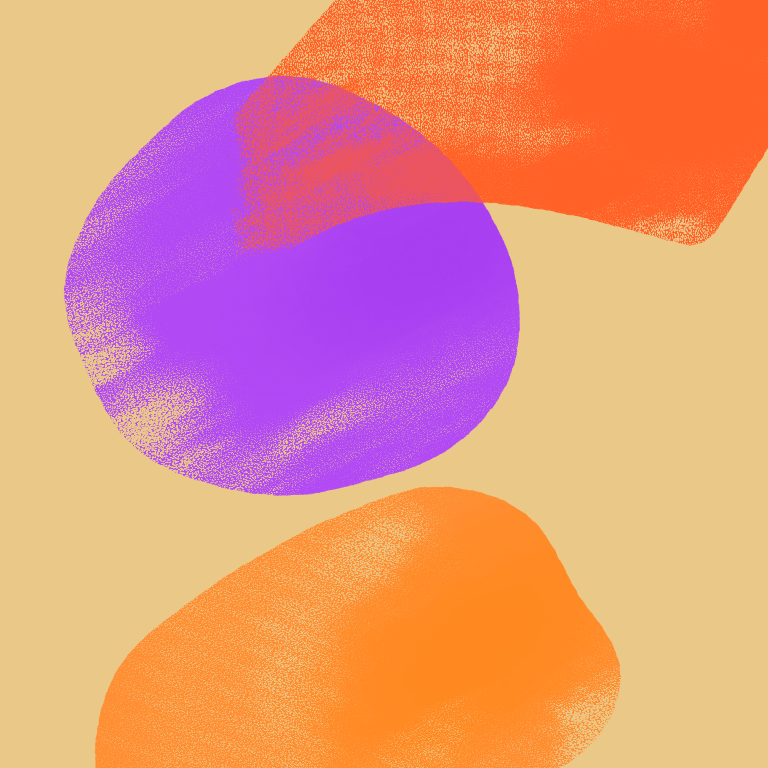
This background is drawn by a WebGL 2 fragment shader. Its source:

```glsl
#version 300 es
precision highp float;
// Three dry-brushed paint shapes on cream: a violet pebble, a red band over it
// and an orange stone below. Outlines are polar splines and curves; cellular
// grain, thresholded by soft dryness fields, lets the ground show through.
uniform vec2 u_resolution;
out vec4 fragColor;

const vec3 CREAM = vec3(0.918, 0.788, 0.535);
const vec3 VIOLET = vec3(0.695, 0.285, 0.96);
const vec3 DEEP_VIOLET = vec3(0.655, 0.245, 0.945);
const vec3 RED = vec3(1.0, 0.38, 0.15);
const vec3 RED_ON_VIOLET = vec3(0.925, 0.335, 0.365);
const vec3 ORANGE = vec3(1.0, 0.555, 0.2);
const vec3 DEEP_ORANGE = vec3(1.0, 0.535, 0.125);
const float GRAIN = 400.0;    // grain cells across the canvas
const float SOFTNESS = 0.36;  // blur of the grain threshold
const float DRYNESS = 1.5;    // overall lack of paint
const float STROKE = 0.49;    // brush direction in radians
const vec2 PEBBLE_CENTRE = vec2(0.378, 0.622);
const vec2 STONE_CENTRE = vec2(0.469, 0.115);
// Radii at sixteen equal angles, counter-clockwise from the right
const float PEBBLE[16] = float[16](
    0.296, 0.277, 0.266, 0.267, 0.279, 0.276, 0.267, 0.279,
    0.294, 0.285, 0.288, 0.273, 0.267, 0.268, 0.292, 0.307);
const float STONE[16] = float[16](
    0.339, 0.304, 0.305, 0.272, 0.225, 0.206, 0.212, 0.249,
    0.323, 0.37, 0.39, 0.3, 0.25, 0.22, 0.17, 0.289);

vec2 rotate(vec2 p, float a) {
    return vec2(cos(a) * p.x + sin(a) * p.y, cos(a) * p.y - sin(a) * p.x);
}

vec2 hash2(vec2 p) {
    vec3 q = fract(p.xyx * vec3(0.1031, 0.103, 0.0973));
    q += dot(q, q.yzx + 33.33);
    return fract((q.xx + q.yz) * q.zy);
}

// Cellular noise: distance to the nearest scattered point
float cells(vec2 p) {
    vec2 cell = floor(p);
    float nearest = 2.0;
    for (int i = 0; i < 9; i++) {
        vec2 c = cell + vec2(i % 3, i / 3) - 1.0;
        nearest = min(nearest, length(c + hash2(c + 57.0) - p));
    }
    return smoothstep(0.05, 0.95, nearest);
}

// Layered sines, about -1..1
float ripple(vec2 p) {
    float sum = 0.0, amp = 0.5;
    for (int i = 0; i < 5; i++) {
        sum += amp * sin(p.x + 1.7 * sin(p.y + float(i)));
        p = mat2(1.2, 1.6, -1.6, 1.2) * p;
        amp *= 0.65;
    }
    return sum;
}

// Distance to a closed Catmull-Rom outline in polar form
float blob(vec2 p, float r[16]) {
    float a = fract(atan(p.y, p.x) / 6.28319) * 16.0, t = fract(a);
    int i = int(a) & 15;
    float r0 = r[(i + 15) & 15], r1 = r[i], r2 = r[(i + 1) & 15], r3 = r[(i + 2) & 15];
    return length(p) - r1 - 0.5 * t * (r2 - r0 + t * (2.0 * r0 - 5.0 * r1 + 4.0 * r2 - r3
        + t * (3.0 * (r1 - r2) + r3 - r0)));
}

// Wavy lower edge, rounded into a slanted right end; slanted upper left edge
float band(vec2 p) {
    float x = p.x - 0.599;
    float lower = 0.95 * (0.737 - x * x + 1.18 * x * x * x - p.y);
    float right = dot(p - vec2(0.944, 0.717), vec2(0.849, -0.528));
    float left = dot(p - vec2(0.349, 0.901), vec2(-0.75, 0.66));
    float h = max(0.035 - abs(lower - right), 0.0);
    return max(max(lower, right) + 7.0 * h * h, left);
}

// Soft oval field with a flat middle
float spot(vec2 p, float x, float y, float w, float h, float angle) {
    vec2 q = rotate(p - vec2(x, y), angle) / vec2(w, h);
    float d = dot(q, q);
    return exp(-d * (0.4 + 0.6 * d));
}

// Paint coverage from outline distance, grain and dryness
float paint(float d, vec2 grainPos, float dry) {
    float edge = 0.75 / u_resolution.y;
    float wet = cells(grainPos * GRAIN) + SOFTNESS - DRYNESS * dry;
    return smoothstep(-SOFTNESS, SOFTNESS, wet) * smoothstep(edge, -edge, d);
}

void main() {
    vec2 p = gl_FragCoord.xy / u_resolution.y;
    vec2 along = rotate(p, STROKE), across = rotate(p, -0.4);
    float streak = ripple(along * vec2(9, 75));
    vec2 w = p + 0.014 * vec2(ripple(p * 38.0 + 4.0), streak);
    float rough = 0.0008 * ripple(p * 150.0);

    // Violet pebble: dry left rim, bare lower left, streaks at lower right
    float d = blob(p - PEBBLE_CENTRE, PEBBLE) + rough;
    float dry = 0.05 + 0.32 * smoothstep(-0.15, 0.0, d) * smoothstep(0.42, 0.12, p.x)
        + 0.30 * spot(w, 0.135, 0.545, 0.055, 0.04, 0.3)
        + 0.40 * spot(w, 0.22, 0.455, 0.085, 0.06, STROKE)
        + 0.22 * spot(w, 0.3, 0.38, 0.12, 0.045, STROKE)
        + 0.22 * spot(w, 0.52, 0.465, 0.23, 0.06, STROKE)
        + 0.20 * spot(w, 0.43, 0.453, 0.07, 0.018, STROKE)
        + 0.16 * spot(w, 0.23, 0.65, 0.16, 0.035, STROKE);
    float violet = paint(d, along * vec2(0.85, 1.15), dry * (1.0 + 0.28 * streak));
    float depth = spot(w, 0.56, 0.67, 0.2, 0.1, STROKE);
    vec3 color = mix(CREAM, mix(VIOLET, DEEP_VIOLET, depth), violet);

    // Red band: woven grain, wet at right and below, ragged left end
    float threads = ripple(p * vec2(230, 25)) + ripple(p.yx * vec2(190, 20));
    dry = 0.4 - 0.17 * smoothstep(0.66, 0.8, w.x)
        - 0.34 * spot(w, 0.85, 0.87, 0.17, 0.085, -0.15)
        - 0.30 * spot(w, 0.64, 0.765, 0.21, 0.045, -0.1)
        - 0.30 * spot(w, 0.99, 0.985, 0.06, 0.055, 0.0)
        + 0.12 * spot(w, 0.65, 0.935, 0.08, 0.035, 0.0)
        + 0.18 * spot(w, 0.76, 0.83, 0.07, 0.025, 0.0)
        + 0.32 * spot(w, 0.87, 0.698, 0.065, 0.028, -0.2)
        + 0.25 * streak * spot(p, 0.42, 0.82, 0.1, 0.08, STROKE);
    dry = max(dry, 0.04) * (1.0 + 0.15 * threads)
        + 0.8 * smoothstep(0.335, 0.28, w.x + 0.012 * streak)
        + 0.9 * spot(w, 0.31, 0.635, 0.095, 0.045, 0.0);
    float red = paint(band(p) + rough, p * vec2(1.2, 0.8), dry);
    color = mix(color, mix(RED, RED_ON_VIOLET, violet), red);

    // Orange stone: dry diagonal beside a wet core, bare lower right corner
    float core = spot(w, 0.62, 0.155, 0.25, 0.13, 0.62);
    dry = 0.32 - 0.3 * core - 0.14 * smoothstep(0.24, 0.12, w.x)
        - 0.20 * spot(w, 0.63, 0.33, 0.11, 0.05, -0.3)
        + 0.20 * spot(w, 0.49, 0.28, 0.075, 0.035, 0.6)
        + 0.14 * spot(w, 0.39, 0.1, 0.06, 0.12, 0.0)
        + 0.22 * spot(w, 0.56, 0.035, 0.08, 0.035, 0.6)
        + 0.34 * spot(w, 0.78, 0.055, 0.07, 0.045, 0.7);
    dry = max(dry, 0.06) * (1.0 + 0.18 * ripple(across * vec2(25, 190)));
    float orange = paint(blob(p - STONE_CENTRE, STONE) + rough, across * vec2(0.8, 1.2), dry);
    color = mix(color, mix(ORANGE, DEEP_ORANGE, core), orange);
    fragColor = vec4(color, 1.0);
}
```
